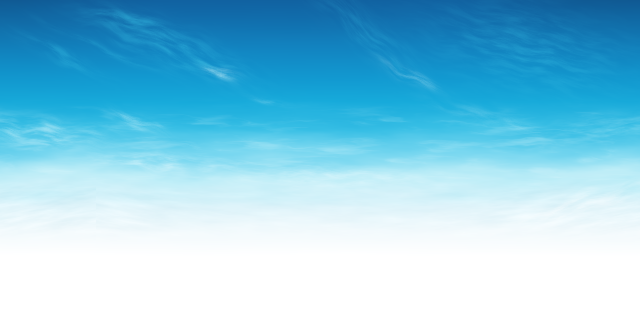
Give the GLSL for this texture, as a Shadertoy shader.

```glsl
// A bright sky that fades from deep blue through cyan to white haze.
// A vertical colour ramp is bent by stretched gradient noise, then slanted
// cirrus patches and faint ripples in the haze are laid over it.

#define RAMP_STEP 0.08      // height between colour stops
#define BAND_WARP 0.075     // bending of the cloud band
#define WISP_GAIN 0.95      // strength of cirrus
#define VEIL_GAIN 0.34      // strength of fine streaks in the band
#define RIPPLE_GAIN 0.13    // strength of ripples in the haze
#define CORNER_SHADE 0.13   // darkening along the top edge

const vec3 CIRRUS = vec3(0.88, 0.97, 0.99);
const vec3 GLOW = vec3(0.20, 0.73, 0.88);

vec2 hashGradient(vec2 cell) {
    vec2 q = vec2(dot(cell, vec2(127.1, 311.7)), dot(cell, vec2(269.5, 183.3)));
    return fract(sin(q) * 43758.5) * 2.0 - 1.0;
}

float gradientNoise(vec2 p) {
    vec2 i = floor(p), f = fract(p);
    vec2 u = f * f * f * (f * (f * 6.0 - 15.0) + 10.0);
    vec2 e = vec2(0.0, 1.0);
    float low = mix(dot(hashGradient(i), f),
                    dot(hashGradient(i + e.yx), f - e.yx), u.x);
    float high = mix(dot(hashGradient(i + e), f - e),
                     dot(hashGradient(i + e.yy), f - e.yy), u.x);
    return mix(low, high, u.y);
}

float fbm(vec2 p) {
    float sum = 0.0, amp = 0.5;
    for (int i = 0; i < 5; i++) {
        sum += amp * gradientNoise(p);
        p = mat2(1.7, 0.5, -0.5, 1.9) * p + 7.3;
        amp *= 0.55;
    }
    return sum;
}

// Colour by depth below the top edge
vec3 skyRamp(float depth) {
    vec3 stops[11] = vec3[11](
        vec3(0.07, 0.40, 0.66), vec3(0.07, 0.46, 0.71), vec3(0.07, 0.53, 0.77),
        vec3(0.07, 0.60, 0.82), vec3(0.09, 0.67, 0.86), vec3(0.22, 0.75, 0.90),
        vec3(0.46, 0.84, 0.94), vec3(0.74, 0.93, 0.97), vec3(0.87, 0.955, 0.98),
        vec3(0.95, 0.98, 0.99), vec3(1.0));
    float s = clamp(depth / RAMP_STEP, 0.0, 9.999);
    int k = int(s);
    return mix(stops[k], stops[k + 1], fract(s));
}

// Soft slanted patch filled with streaks along its own axis
float wisp(vec2 p, vec2 centre, vec2 size, float slope) {
    vec2 axis = normalize(vec2(1.0, slope));
    vec2 d = p - centre;
    vec2 q = vec2(dot(d, axis), dot(d, vec2(-axis.y, axis.x)));
    q.y += 0.025 * gradientNoise(p * 9.0);
    float body = exp(-dot(q / size, q / size));
    float streaks = fbm(q * vec2(11.0, 48.0) + centre * 17.0);
    return body * smoothstep(-0.25, 0.38, streaks);
}

void mainImage(out vec4 fragColor, in vec2 fragCoord) {
    vec2 uv = fragCoord / iResolution.xy;
    vec2 p = vec2(uv.x * 2.0, uv.y);
    float depth = 1.0 - p.y;

    // Base sky, uneven where the clouds begin
    float band = smoothstep(0.30, 0.42, depth) * (1.0 - smoothstep(0.57, 0.74, depth));
    float warp = fbm(vec2(p.x * 2.4, p.y * 10.0) + 3.0);
    vec3 col = skyRamp(depth + warp * BAND_WARP * (0.25 + band));

    // Darker top, mostly at the left and right of centre
    float shade = exp(-depth * 8.0) * (0.35 + 0.65 * smoothstep(0.4, 1.0, abs(p.x - 0.95)));
    col *= 1.0 - CORNER_SHADE * shade;

    // Broad teal glows in the blue
    float glow = 0.65 * wisp(p, vec2(0.56, 0.84), vec2(0.23, 0.055), -0.42)
               + 0.50 * wisp(p, vec2(0.40, 0.935), vec2(0.13, 0.03), -0.15)
               + 0.45 * wisp(p, vec2(1.66, 0.83), vec2(0.27, 0.12), -0.25)
               + 0.35 * wisp(p, vec2(1.16, 0.88), vec2(0.20, 0.05), -0.90)
               + 0.50 * wisp(p, vec2(0.20, 0.82), vec2(0.13, 0.025), -0.50)
               + 0.40 * wisp(p, vec2(0.36, 0.835), vec2(0.20, 0.011), -0.42);
    col = mix(col, GLOW, min(glow, 0.8));

    // Bright cirrus
    float cirrus = 0.75 * wisp(p, vec2(0.685, 0.772), vec2(0.050, 0.020), -0.30)
                 + 0.55 * wisp(p, vec2(1.28, 0.762), vec2(0.085, 0.018), -0.50)
                 + 0.30 * wisp(p, vec2(0.84, 0.685), vec2(0.060, 0.010), -0.25)
                 + 0.65 * wisp(p, vec2(0.43, 0.615), vec2(0.075, 0.018), -0.45)
                 + 0.65 * wisp(p, vec2(0.13, 0.585), vec2(0.190, 0.040), -0.12)
                 + 0.80 * wisp(p, vec2(0.50, 0.488), vec2(0.210, 0.027), -0.05)
                 + 0.75 * wisp(p, vec2(1.04, 0.440), vec2(0.320, 0.038), -0.03)
                 + 0.30 * wisp(p, vec2(1.54, 0.630), vec2(0.170, 0.022), -0.25)
                 + 0.35 * wisp(p, vec2(1.90, 0.600), vec2(0.160, 0.040), 0.08);
    col = mix(col, CIRRUS, min(cirrus * WISP_GAIN, 0.9));

    // Fine streaks through the cloud band
    float veil = fbm(vec2(p.x * 5.0 + p.y * 4.0, p.y * 30.0) + warp * 2.0);
    col = mix(col, CIRRUS, band * VEIL_GAIN * smoothstep(-0.02, 0.42, veil));

    // Pale ripples, rising toward both sides of the haze
    float lift = p.y - 0.10 * (p.x - 1.0) * (p.x - 1.0) * sign(p.x - 0.3);
    float ripple = fbm(vec2(p.x * 7.0, lift * 38.0) + 11.0);
    float haze = smoothstep(0.53, 0.62, depth) * (1.0 - smoothstep(0.68, 0.77, depth));
    float sides = 0.45 + 0.55 * smoothstep(0.2, 0.9, abs(p.x - 1.0));
    col += haze * sides * RIPPLE_GAIN * ripple * vec3(1.0, 0.55, 0.4);
    col = mix(col, vec3(1.0), 0.6 * wisp(p, vec2(1.80, 0.355), vec2(0.22, 0.035), 0.30));

    fragColor = vec4(clamp(col, 0.0, 1.0), 1.0);
}
```
